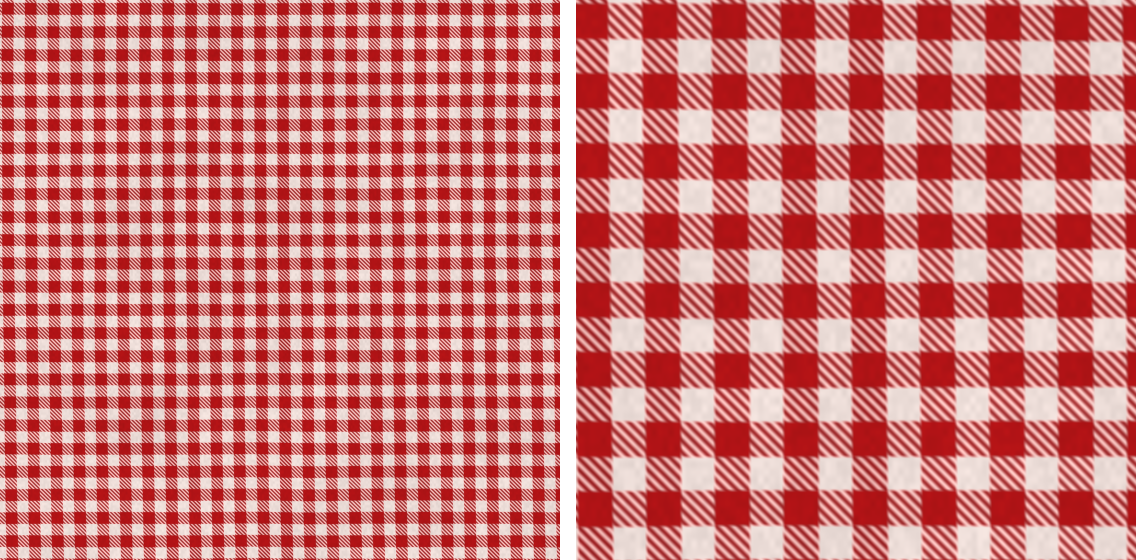
Left: the whole. Right: its middle third, enlarged.
This pattern is drawn by a three.js fragment shader. Its source:

```glsl
// Red and white gingham cloth: red warp and weft stripes cross on a white ground.
// A diagonal twill decides which thread lies on top, so crossings are solid red
// and single stripes are hatched; noise adds drift, uneven dye and thread grain.

varying vec2 vUv;

const vec2 REPEATS = vec2(24.42, 24.2);     // stripes across and up
const vec2 OFFSET = vec2(-0.33, 0.188);     // phase at the lower left corner
const float STRIPE_WIDTH = 0.51;            // red share of one repeat
const float EDGE_SOFTNESS = 0.035;          // least edge blur, in repeats
const float TWILL_LINES = 6.0;              // diagonal lines per repeat
const float TWILL_CONTRAST = 0.36;
const float TWILL_SHEEN = 0.22;             // extra red glow on light twill lines
const float LEAN = 0.008;                   // sideways pull towards the bottom
const float WANDER = 0.0016;                // slow drift of the threads
const float DYE_VARIATION = 0.12;           // between warp stripes
const float GRAIN = 0.07;
const float BLOTCH = 0.04;
const vec3 RED = vec3(0.69, 0.075, 0.085);
const vec3 WHITE = vec3(0.925, 0.865, 0.845);
const float TAU = 6.2831853;

float hash(vec2 p) {
  return fract(sin(dot(p, vec2(127.1, 311.7))) * 43758.5453);
}

float noise(vec2 p) {
  vec2 cell = floor(p);
  vec2 f = fract(p);
  f = f * f * (3.0 - 2.0 * f);
  float low = mix(hash(cell), hash(cell + vec2(1.0, 0.0)), f.x);
  float high = mix(hash(cell + vec2(0.0, 1.0)), hash(cell + vec2(1.0)), f.x);
  return mix(low, high, f.y);
}

// Coverage of stripes centred on whole numbers.
vec2 stripes(vec2 p) {
  vec2 blur = max(0.6 * fwidth(p), vec2(EDGE_SOFTNESS));
  vec2 fromCentre = abs(fract(p + 0.5) - 0.5);
  vec2 halfWidth = vec2(0.5 * STRIPE_WIDTH);
  return 1.0 - smoothstep(halfWidth - blur, halfWidth + blur, fromCentre);
}

void main() {
  // Cloth coordinates, pulled slightly out of true
  float drop = 1.0 - vUv.y;
  vec2 drift = vec2(noise(vUv * 9.0), noise(vUv * 9.0 + 31.0)) - 0.5;
  vec2 cloth = vUv + WANDER * drift;
  cloth.x -= LEAN * drop * drop;
  vec2 p = cloth * REPEATS + OFFSET;

  // Warp runs upright (x), weft runs level (y)
  vec2 band = stripes(p);

  // Share of warp thread on top, fading to its mean when too fine to draw
  float diagonal = (p.x + p.y) * TWILL_LINES;
  float visible = 1.0 - smoothstep(0.7, 1.4, fwidth(diagonal));
  float warpOnTop = 0.5 + TWILL_CONTRAST * visible * cos(TAU * diagonal);
  float dye = hash(vec2(floor(p.x + 0.5), 7.0)) - 0.5;
  warpOnTop += DYE_VARIATION * dye * band.x;

  // Dye the threads
  float redness = mix(band.y, band.x, warpOnTop);
  vec3 colour = mix(WHITE, RED, redness);
  float hatched = abs(band.x - band.y);
  colour.r += TWILL_SHEEN * hatched * (0.5 - redness);

  // Thread grain and broad unevenness
  float grain = noise(cloth * vec2(300.0, 210.0)) - 0.5;
  float blotch = noise(cloth * 14.0 + 5.0) - 0.5;
  colour *= 1.0 + GRAIN * grain + BLOTCH * blotch;

  gl_FragColor = vec4(clamp(colour, 0.0, 1.0), 1.0);
}
```
